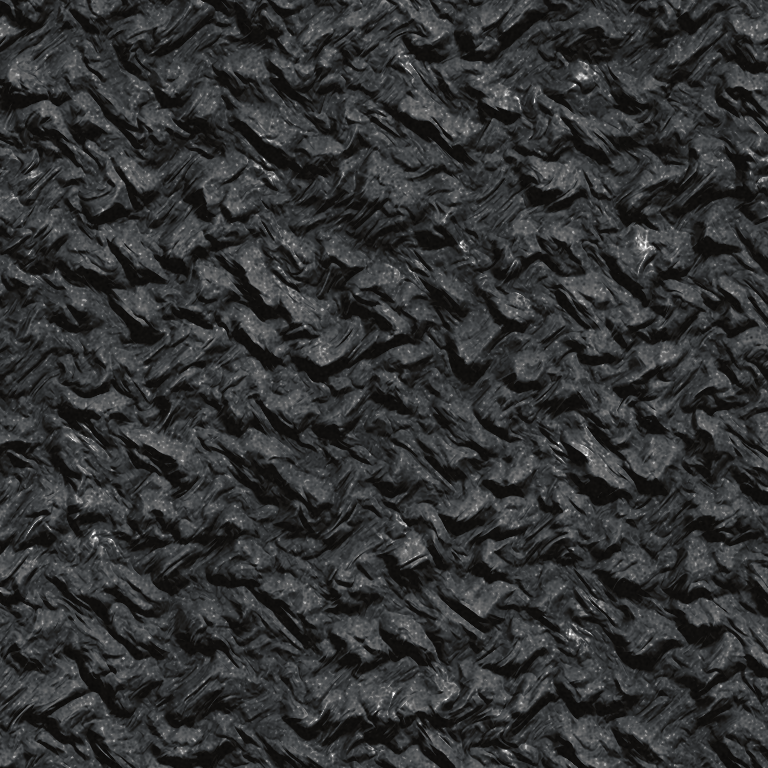
Write a WebGL 2 fragment shader that draws this texture.

```glsl
#version 300 es
precision highp float;

uniform vec2 u_resolution;
out vec4 fragColor;

vec2 hash2(vec2 p) {
  vec3 q = fract(p.xyx * vec3(0.1031, 0.1030, 0.0973));
  q += dot(q, q.yzx + 33.33);
  return fract((q.xx + q.yz) * q.zy);
}

float smoothMax(float a, float b, float k) {
  float h = max(k - abs(a - b), 0.0) / k;
  return max(a, b) + h * h * k * 0.25;
}

// Layered sines that bend straight edges
vec2 warp(vec2 p) {
  p += 0.17 * sin(p.yx * 2.1 + vec2(0.4, 2.3));
  p += 0.07 * sin(p.yx * 5.3 + p * 1.7 + vec2(1.9, 0.2));
  return p + 0.025 * sin(p.yx * 13.0 - p * 4.1);
}

// Cellular field of rotated, chipped stones on a soft floor
float stones(vec2 p) {
  vec2 cell = floor(p);
  float top = 0.12 + 0.06 * sin(p.x * 1.3 + 2.0 * sin(p.y * 0.9));
  for (int j = -1; j <= 1; j++) {
    for (int i = -1; i <= 1; i++) {
      vec2 id = cell + vec2(i, j);
      vec2 place = hash2(id);
      vec2 form = hash2(id + 71.3);
      vec2 d = p - id - 0.5 - (place - 0.5) * 0.8;
      float c = cos(6.283 * form.x), s = sin(6.283 * form.x);
      d = mat2(c, s, -s, c) * d;
      d.x *= mix(0.85, 1.4, form.y);
      vec2 a = abs(d);
      float side = mix(max(a.x, a.x * 0.5 + a.y * 0.87), length(d), 0.35);
      float slope = mix(0.75, 1.0, place.x) - 1.45 * side;
      float cap = 0.32 + 0.25 * form.y + dot(d, place - 0.5) * 1.3;
      top = smoothMax(top, -smoothMax(-slope, -cap, 0.12), 0.07);
    }
  }
  return top;
}

float surface(vec2 p) {
  vec2 q = warp(p);
  float h = stones(q);
  h += 0.25 * stones(warp(q * 2.2 + 17.0));
  return h + 0.045 * stones(warp(q * 5.7 + 43.0));
}

// Soft dots of random strength, both dark and bright
float grain(vec2 p) {
  vec2 cell = floor(p);
  float sum = 0.0;
  for (int j = -1; j <= 1; j++) {
    for (int i = -1; i <= 1; i++) {
      vec2 id = cell + vec2(i, j);
      vec2 r = hash2(id);
      float strength = hash2(id + 19.7).x * 2.0 - 1.0;
      sum += strength * smoothstep(0.95, 0.1, length(p - id - r));
    }
  }
  return sum;
}

void main() {
  vec2 uv = gl_FragCoord.xy / min(u_resolution.x, u_resolution.y);
  vec2 p = uv * 14.0;

  // Relief and its slope
  float e = 0.035;
  float h = surface(p);
  vec2 slope = vec2(surface(p + vec2(e, 0.0)), surface(p + vec2(0.0, e))) - h;
  slope /= e;
  float fine = grain(uv * 330.0);
  slope += 0.14 * vec2(fine, grain(uv * 210.0 + 90.0));
  vec3 n = normalize(vec3(-slope, 0.95));

  // Light from above, with darker gaps
  vec3 light = normalize(vec3(0.28, 0.72, 0.65));
  float lit = max(dot(n, light), 0.0);
  float occlusion = mix(0.78, 1.08, smoothstep(0.15, 0.75, h));
  float patches = 1.0 + 0.1 * sin(p.x * 0.8 + 2.0 * sin(p.y * 0.6));
  float tone = 0.055 + 0.32 * lit * occlusion * patches;
  tone *= 1.0 + 0.22 * fine;

  // Sparse wet glints and tiny sparkles
  float gloss = pow(max(dot(n, normalize(vec3(0.4, 0.5, 0.75))), 0.0), 24.0);
  vec2 q = warp(p * vec2(0.9, 0.6));
  float wet = smoothstep(0.45, 0.1, length(fract(q) - 0.5));
  wet *= step(0.82, hash2(floor(q) + 5.0).x);
  tone += gloss * (0.04 + 0.5 * wet) * (0.8 + 0.6 * fine);
  tone += 0.16 * smoothstep(0.65, 1.2, fine) * lit;

  // Warm black hollows, cool grey faces
  vec3 tint = mix(vec3(1.07, 1.0, 0.92), vec3(0.96, 1.0, 1.03),
                  smoothstep(0.06, 0.17, tone));
  tint = mix(tint, vec3(1.0), smoothstep(0.25, 0.45, tone));
  fragColor = vec4(clamp(tone * tint, 0.0, 1.0), 1.0);
}
```
